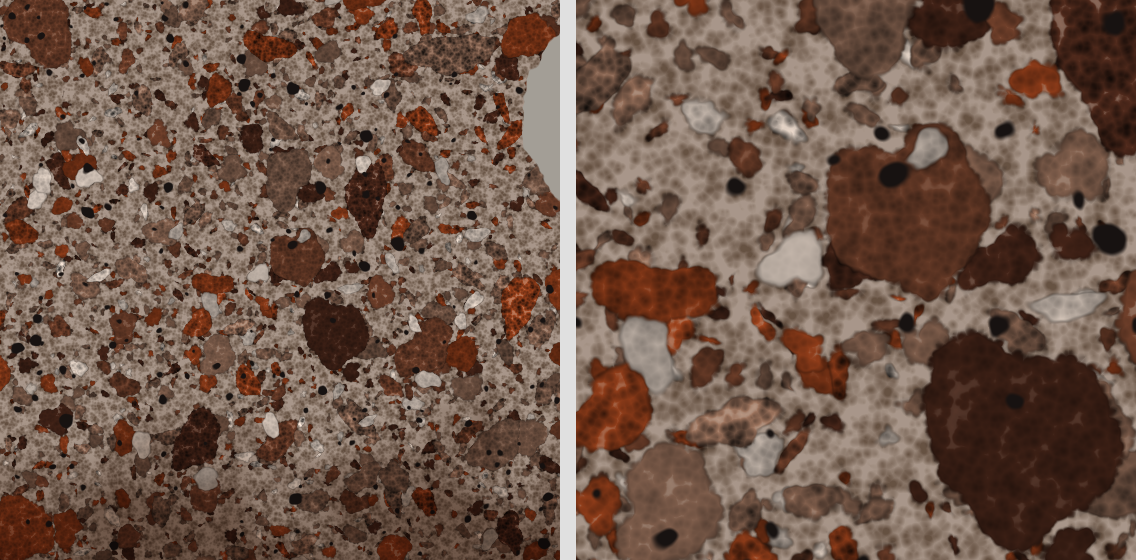
Left, the full canvas; right, a detail of the centre.
Give the GLSL for this texture, as a Shadertoy shader.

```glsl
const vec3 MATRIX_DARK = vec3(0.40, 0.32, 0.26);
const vec3 MATRIX_LIGHT = vec3(0.66, 0.59, 0.54);
const vec3 TAUPE = vec3(0.42, 0.31, 0.25);
const vec3 BROWN = vec3(0.37, 0.21, 0.14);
const vec3 RUST = vec3(0.45, 0.19, 0.08);
const vec3 UMBER = vec3(0.23, 0.12, 0.08);
const vec3 QUARTZ = vec3(0.70, 0.65, 0.61);
const vec3 ORE = vec3(0.09, 0.07, 0.065);
const vec3 GLASS = vec3(0.64, 0.62, 0.59);
const float EDGE = 0.0016;

float hash(vec2 p, float seed) {
    vec3 q = fract(vec3(p.xyx + seed * 17.37) * vec3(0.1031, 0.1030, 0.0973));
    q += dot(q, q.yzx + 33.33);
    return fract((q.x + q.y) * q.z);
}

vec2 hash2(vec2 p, float seed) {
    return vec2(hash(p, seed), hash(p, seed + 5.3));
}

mat2 rotation(float angle) {
    float c = cos(angle), s = sin(angle);
    return mat2(c, s, -s, c);
}

// Distance to the nearest scattered point
float cellular(vec2 p, float seed) {
    vec2 cell = floor(p);
    float nearest = 2.0;
    for (int y = -1; y <= 1; y++)
    for (int x = -1; x <= 1; x++) {
        vec2 c = cell + vec2(x, y);
        nearest = min(nearest, length(c + hash2(c, seed) - p));
    }
    return nearest;
}

// Layered sines, roughly -1 to 1
float waves(vec2 p) {
    float sum = 0.0, amplitude = 0.55;
    for (int i = 0; i < 4; i++) {
        sum += amplitude * sin(p.x + 1.4 * sin(p.y));
        p = rotation(1.1) * p * 1.9 + 2.3;
        amplitude *= 0.55;
    }
    return sum;
}

// Fine mineral mottling, centred on zero
float mottling(vec2 uv) {
    return 0.36 * cellular(uv * 48.0, 1.0) + 0.36 * cellular(uv * 95.0, 2.0)
         + 0.28 * cellular(uv * 180.0, 3.0) - 0.46;
}

vec3 mineral(float pick) {
    if (pick < 0.36) return TAUPE;
    if (pick < 0.60) return BROWN;
    if (pick < 0.78) return RUST;
    if (pick < 0.90) return UMBER;
    return QUARTZ;
}

// Irregular rotated grains, one candidate per grid cell
vec3 paintGrains(vec3 base, vec2 uv, float count, float fill, float size, vec2 pickRange, float grit, float seed) {
    vec2 p = uv * count, home = floor(p);
    for (int y = -1; y <= 1; y++)
    for (int x = -1; x <= 1; x++) {
        vec2 cell = home + vec2(x, y);
        if (hash(cell, seed) > fill) continue;
        vec2 shape = hash2(cell, seed + 1.0);
        vec2 phase = 6.283 * hash2(cell, seed + 2.0);
        vec2 look = hash2(cell, seed + 3.0);
        vec2 q = p - cell - 0.15 - 0.7 * hash2(cell, seed + 4.0);
        q = rotation(phase.x) * q * vec2(1.0, mix(1.0, 2.1, shape.x));
        float a = atan(q.y, q.x);
        float radius = size * mix(0.55, 1.0, shape.y) * (1.0 + 0.13 * sin(2.0 * a + phase.y)
            + 0.11 * sin(3.0 * a + phase.x) + 0.06 * sin(5.0 * a - phase.y));
        float d = (length(q) - radius) / count + 0.011 * grit;

        vec3 colour = mineral(mix(pickRange.x, pickRange.y, look.x));
        colour *= (0.85 + 0.3 * look.y) * (1.0 + mix(0.5, 2.4, shape.x) * grit);
        colour = mix(colour, MATRIX_LIGHT, 0.55 * look.y * smoothstep(0.10, 0.22, grit));
        float rim = 1.0 - smoothstep(0.0, 2.0 * EDGE, abs(d));
        float cover = 1.0 - smoothstep(-EDGE, EDGE, d);
        base = mix(base, colour, cover) * (1.0 - 0.2 * rim);
    }
    return base;
}

// Round opaque specks
vec3 paintOre(vec3 base, vec2 uv, float count, float fill, float seed) {
    vec2 p = uv * count, cell = floor(p);
    vec2 centre = cell + 0.3 + 0.4 * hash2(cell, seed);
    float radius = mix(0.12, 0.27, hash(cell, seed + 2.0));
    float d = (length(p - centre) - radius) / count;
    float cover = step(hash(cell, seed + 3.0), fill) * (1.0 - smoothstep(-EDGE, EDGE, d));
    return mix(base, ORE, cover);
}

void mainImage(out vec4 fragColor, in vec2 fragCoord) {
    vec2 uv = fragCoord / iResolution.xy;
    float grit = mottling(uv);
    vec2 warped = uv + 0.004 * vec2(waves(uv * 55.0), waves(uv.yx * 55.0 + 4.0));

    // Pale groundmass
    vec3 colour = mix(MATRIX_DARK, MATRIX_LIGHT, clamp(0.68 + 2.6 * grit, 0.0, 1.0));

    // Grains from fine to coarse
    vec2 anyMineral = vec2(0.0, 1.0);
    colour = paintGrains(colour, warped, 62.0, 0.38, 0.42, anyMineral, grit, 11.0);
    colour = paintGrains(colour, warped, 31.0, 0.45, 0.47, anyMineral, grit, 23.0);
    colour = paintGrains(colour, warped, 15.0, 0.48, 0.50, vec2(0.0, 0.92), grit, 37.0);
    colour = paintGrains(colour, warped, 7.0, 0.36, 0.50, vec2(0.0, 0.84), grit, 41.0);
    colour = paintGrains(colour, warped, 18.0, 0.07, 0.42, vec2(0.95, 1.0), 0.4 * grit, 53.0);
    colour = paintOre(colour, warped, 22.0, 0.07, 61.0);
    colour = paintOre(colour, warped, 50.0, 0.05, 67.0);

    // Cloudy brown stain along the bottom
    float stain = 1.0 - smoothstep(0.0, 0.3, uv.y + 0.1 * waves(uv * 13.0));
    colour *= mix(vec3(1.0), vec3(0.66, 0.58, 0.53), stain);

    // Empty glass at the upper right
    float gap = 0.12 * (length((warped - vec2(1.05, 0.79)) / vec2(0.12, 0.16)) - 1.0);
    gap += 0.008 * waves(uv * 35.0);
    colour = mix(colour, GLASS, 1.0 - smoothstep(-EDGE, EDGE, gap));

    fragColor = vec4(clamp(colour, 0.0, 1.0), 1.0);
}
```
